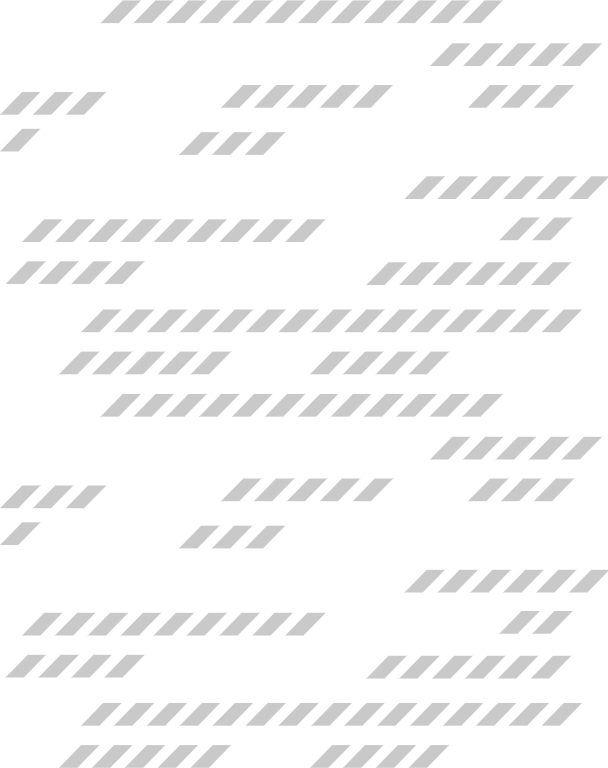
A Shadertoy shader for this pattern:

```glsl
// Broken rows of slanted grey bars on white, repeated down the canvas.
// Each strip is a start, a top and a bar count; a clamped repeat places its bars
// and a sheared box distance draws them. Lengths are in 1/768 of the height.
#define CANVAS_HEIGHT 768.0
#define TILE_HEIGHT 393.5
#define BAR_PITCH 32.9
#define BAR_WIDTH 18.3
#define BAR_HEIGHT 22.7
#define BAR_LEAN 22.2
#define PAPER_COLOR vec3(1.0)
#define BAR_COLOR vec3(0.79)

const int STRIP_COUNT = 15;

// Left foot, top edge and number of bars of each strip
const vec3 STRIPS[STRIP_COUNT] = vec3[](
    vec3(100.5, 0.4, 12), vec3(430, 43.3, 5), vec3(221, 85, 5),
    vec3(468, 85, 3), vec3(0, 92, 3), vec3(0, 128.8, 1),
    vec3(179, 132.2, 3), vec3(404.5, 176.3, 6), vec3(22, 219.3, 9),
    vec3(499.3, 217.5, 2), vec3(5.5, 261.3, 4), vec3(366.3, 262.3, 6),
    vec3(81, 309.5, 15), vec3(59, 351.6, 5), vec3(310, 351.6, 4));

// Signed distance to a strip of leaning bars; y runs downward
float stripDistance(vec2 p, vec3 strip) {
    float halfTile = 0.5 * TILE_HEIGHT;
    float centerY = strip.y + 0.5 * BAR_HEIGHT;
    float y = mod(p.y - centerY + halfTile, TILE_HEIGHT) - halfTile;

    // Undo the lean, then fold onto the nearest bar
    float rise = 0.5 - y / BAR_HEIGHT;
    float x = p.x - strip.x - BAR_LEAN * rise - 0.5 * BAR_WIDTH;
    x -= BAR_PITCH * clamp(round(x / BAR_PITCH), 0.0, strip.z - 1.0);

    float sideScale = BAR_HEIGHT / length(vec2(BAR_HEIGHT, BAR_LEAN));
    float side = (abs(x) - 0.5 * BAR_WIDTH) * sideScale;
    return max(side, abs(y) - 0.5 * BAR_HEIGHT);
}

void mainImage(out vec4 fragColor, in vec2 fragCoord) {
    float pixel = CANVAS_HEIGHT / iResolution.y;
    vec2 p = vec2(fragCoord.x, iResolution.y - fragCoord.y) * pixel;

    // Nearest strip
    float d = CANVAS_HEIGHT;
    for (int i = 0; i < STRIP_COUNT; i++) {
        d = min(d, stripDistance(p, STRIPS[i]));
    }

    // Edge coverage one pixel wide
    float ink = clamp(0.5 - d / pixel, 0.0, 1.0);
    fragColor = vec4(mix(PAPER_COLOR, BAR_COLOR, ink), 1.0);
}
```
